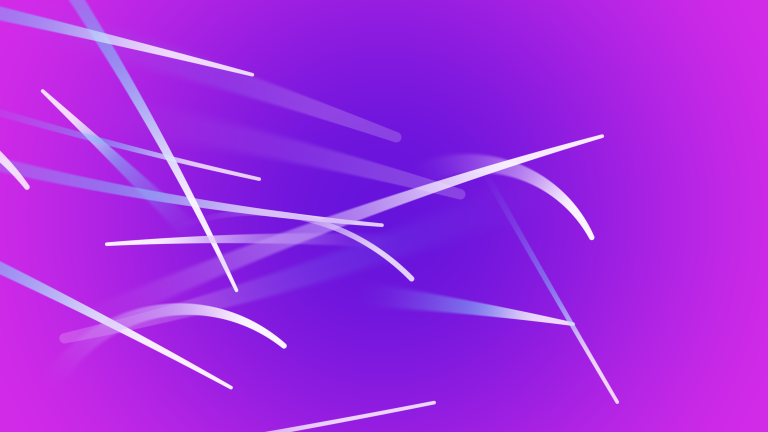
Reproduce this background procedurally as a Shadertoy shader.

```glsl
// Luminous ribbons drift over a violet-to-magenta radial gradient.
// Each ribbon is a circular arc with a thin white head and a wide, blurred,
// fading tail; a low-discrepancy sequence spreads the heads over the canvas.

#define RIBBON_COUNT 18
#define HOOK_EVERY   5
#define GHOST_EVERY  6
#define HEAD_WIDTH   0.0042
#define TAIL_WIDTH   vec2(0.006, 0.030)
#define REACH        vec2(0.50, 1.50)
#define HOOK_BEND    vec2(1.6, 3.5)
#define CORE_COLOR   vec3(0.40, 0.075, 0.86)
#define RIM_COLOR    vec3(0.83, 0.17, 0.91)
#define SKY_COLOR    vec3(0.50, 0.72, 0.97)
#define LILAC_COLOR  vec3(0.82, 0.70, 0.97)
#define HEAD_COLOR   vec3(0.99, 0.97, 1.00)

float hash(float index, float salt)
{
    vec3 q = fract(vec3(index, salt, index + 7.0) * 0.1031);
    q += dot(q, q.yzx + 33.33);
    return fract((q.x + q.y) * q.z);
}

// Returns the distance to an arc and the position along it, 0 at the head.
// The arc leaves the head at the given angle; bend is its signed curvature.
vec2 arcDistance(vec2 p, vec2 head, float angle, float bend, float reach)
{
    vec2 tangent = vec2(cos(angle), sin(angle));
    vec2 normal = vec2(-tangent.y, tangent.x);
    float radius = 1.0 / bend;
    vec2 toCenter = p - head - normal * radius;
    vec2 q = vec2(dot(toCenter, tangent), dot(toCenter, normal));

    float along = clamp(atan(q.x * bend, -q.y * bend) * radius / reach, 0.0, 1.0);
    float turn = along * reach * bend;
    return vec2(length(q - radius * vec2(sin(turn), -cos(turn))), along);
}

// Returns the ribbon colour with its coverage in alpha.
vec4 ribbon(vec2 p, int number, float aspect)
{
    float id = float(number);
    bool hook = number % HOOK_EVERY == 2;
    bool ghost = number % GHOST_EVERY == 4;

    // Head position, evenly spread with a little jitter
    vec2 head = fract(0.5 + id * vec2(0.7549, 0.5698));
    head += 0.06 * (vec2(hash(id, 1.0), hash(id, 2.0)) - 0.5);
    head = mix(vec2(0.05), vec2(0.96, 0.88), head);

    // Tails lean to the upper left, or the other way near the left border
    float angle = 3.1416 - mix(-0.35, 1.15, hash(id, 3.0));
    if (head.x < 0.25) angle += 3.1416;
    float bend = mix(0.03, 0.2, hash(id, 4.0)) * (hash(id, 5.0) < 0.5 ? -1.0 : 1.0);
    float reach = mix(REACH.x, REACH.y, hash(id, 6.0));
    if (hook) {
        angle = 2.2 + 0.5 * (hash(id, 7.0) - 0.5);
        bend = mix(HOOK_BEND.x, HOOK_BEND.y, hash(id, 8.0));
        reach = mix(0.5, 0.75, hash(id, 12.0));
    }

    vec2 arc = arcDistance(p, head * vec2(aspect, 1.0), angle, bend, reach);
    float along = arc.y;

    // Width and blur grow towards the tail
    float tail = mix(TAIL_WIDTH.x, TAIL_WIDTH.y, hash(id, 9.0));
    float width = mix(HEAD_WIDTH * (hook ? 1.5 : 1.0), tail, along);
    if (ghost) width = mix(0.012, 0.045, along);
    float blur = max(0.7 / iResolution.y, width * along * (ghost ? 0.9 : 0.5));
    float cover = 1.0 - smoothstep(width - blur, width + blur, arc.x);

    float fade = 1.0 - smoothstep(0.1, 1.0, along);
    float opacity = ghost ? 0.2 : mix(0.8, 1.0, hash(id, 10.0));
    bool lilac = hook || hash(id, 11.0) < 0.3;
    vec3 tint = lilac ? LILAC_COLOR : SKY_COLOR;
    vec3 color = mix(HEAD_COLOR, tint, smoothstep(0.15, 0.5, along));
    return vec4(color, cover * fade * opacity);
}

void mainImage(out vec4 fragColor, in vec2 fragCoord)
{
    vec2 p = fragCoord / iResolution.y;
    float aspect = iResolution.x / iResolution.y;

    // Radial backdrop
    float radius = length(p - 0.5 * vec2(aspect, 1.0));
    vec3 color = mix(CORE_COLOR, RIM_COLOR, smoothstep(0.0, 1.08, radius));

    // Layered ribbons
    for (int i = 0; i < RIBBON_COUNT; i++) {
        vec4 layer = ribbon(p, i, aspect);
        color = mix(color, layer.rgb, layer.a);
    }
    fragColor = vec4(color, 1.0);
}
```
